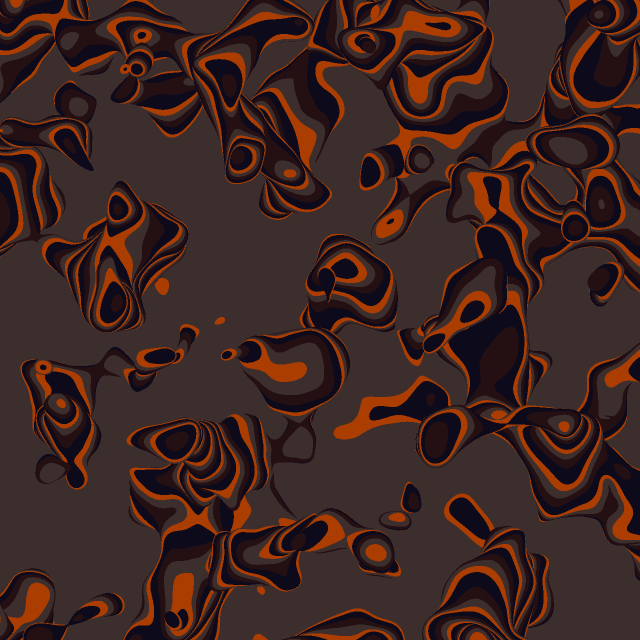
A WebGL 2 fragment shader for this pattern:

```glsl
#version 300 es
precision highp float;

uniform vec2 u_resolution;
out vec4 outColor;

const vec3 ORANGE = vec3(0.67, 0.24, 0.00);
const vec3 NAVY   = vec3(0.05, 0.04, 0.11);
const vec3 BROWN  = vec3(0.14, 0.06, 0.07);
const vec3 GREY   = vec3(0.24, 0.18, 0.18);

const float PERIODS = 14.0;      // colour cycles between ground and top
const float CELLS = 6.5;         // large noise cells across the canvas
const float CYCLE_DEPTH = 0.2;   // noise depth of one colour cycle
const float MAX_RISE = 0.09;     // bound on field change per layer
const vec4 LAYER_START = vec4(0.0, 0.2, 0.52, 0.77);

// Integer hash to a gradient in [-1, 1]
vec3 hashGradient(ivec3 cell) {
    uvec3 v = uvec3(cell) * 1664525u + 1013904223u;
    v.x += v.y * v.z; v.y += v.z * v.x; v.z += v.x * v.y;
    v ^= v >> 16u;
    v.x += v.y * v.z; v.y += v.z * v.x; v.z += v.x * v.y;
    return vec3(v >> 8u) / 8388608.0 - 1.0;
}

float corner(ivec3 cell, vec3 local, ivec3 offset) {
    return dot(hashGradient(cell + offset), local - vec3(offset));
}

float gradientNoise(vec3 p) {
    vec3 base = floor(p);
    vec3 f = p - base;
    ivec3 c = ivec3(base);
    vec3 w = f * f * f * (f * (f * 6.0 - 15.0) + 10.0);
    vec4 nearFar = mix(
        vec4(corner(c, f, ivec3(0, 0, 0)), corner(c, f, ivec3(0, 1, 0)),
             corner(c, f, ivec3(0, 0, 1)), corner(c, f, ivec3(0, 1, 1))),
        vec4(corner(c, f, ivec3(1, 0, 0)), corner(c, f, ivec3(1, 1, 0)),
             corner(c, f, ivec3(1, 0, 1)), corner(c, f, ivec3(1, 1, 1))), w.x);
    vec2 slices = mix(nearFar.xz, nearFar.yw, w.y);
    return mix(slices.x, slices.y, w.z);
}

// Solid where positive: bumpy near the ground, smooth and sparse near the top
float solidField(vec2 p, float height) {
    float rise = height / PERIODS;
    vec3 q = vec3(p * CELLS + 3.4, 0.35 + height * CYCLE_DEPTH);
    float detail = mix(0.45, 0.12, rise);
    float density = gradientNoise(q) + detail * gradientNoise(q * 2.0 + 17.3);
    return density - mix(0.13, 0.47, rise);
}

float layerHeight(float layer) {
    return floor(layer / 4.0) + LAYER_START[int(mod(layer, 4.0))];
}

// Highest solid layer seen from above, or -1 for bare ground
float topLayer(vec2 p) {
    float layer = PERIODS * 4.0 - 1.0;
    for (int i = 0; i < 56; i++) {
        if (layer < 0.0) break;
        float field = solidField(p, layerHeight(layer));
        if (field > 0.0) return layer;
        layer -= max(1.0, floor(-field / MAX_RISE));
    }
    return -1.0;
}

vec3 layerColor(float layer) {
    if (layer < 0.0) return GREY;
    float band = mod(layer, 4.0);
    if (band < 0.5) return ORANGE;
    if (band < 1.5) return NAVY;
    return band < 2.5 ? BROWN : GREY;
}

void main() {
    // Four samples per pixel smooth the layer edges
    vec3 color = vec3(0.0);
    for (int i = 0; i < 4; i++) {
        vec2 jitter = vec2(i & 1, i >> 1) * 0.5 - 0.25;
        vec2 p = (gl_FragCoord.xy + jitter) / u_resolution.y;
        color += layerColor(topLayer(p));
    }
    outColor = vec4(color / 4.0, 1.0);
}
```
